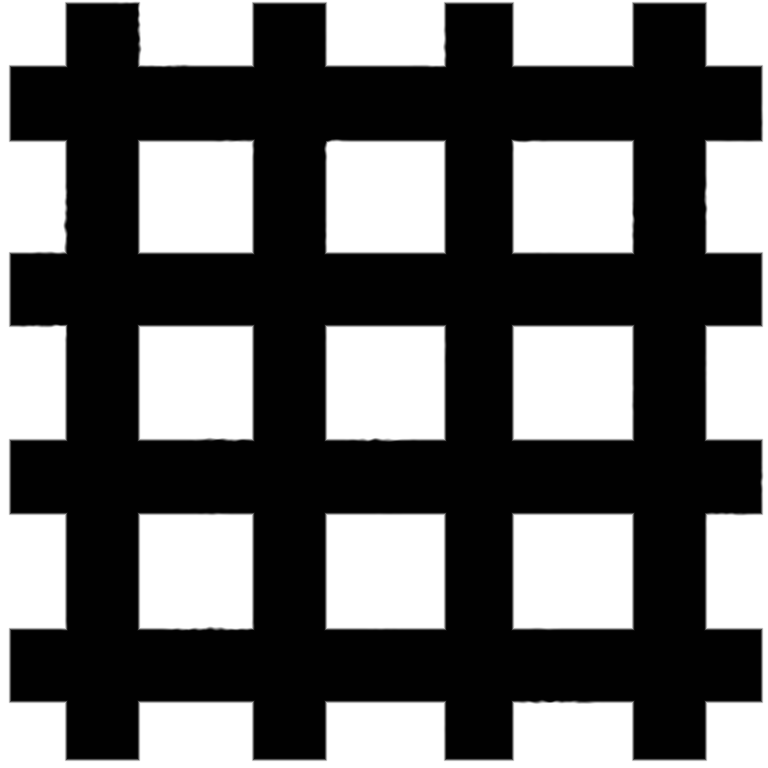
A Shadertoy shader for this pattern:

```glsl
const int BAR_COUNT = 4;
const vec2 FIRST_CENTER = vec2(0.1335, 0.1335);
const vec2 PITCH = vec2(0.2461, 0.2439);
const vec2 GRID_CENTER = vec2(0.5026, 0.5033);
const vec2 GRID_HALF = vec2(0.4896, 0.4928);

// Slight hand-cut irregularity of each bar, left to right and bottom to top
const vec4 COLUMN_SHIFT = vec4(0.0, -0.0026, -0.0020, 0.0);
const vec4 ROW_SHIFT = vec4(0.0, 0.0016, 0.0017, 0.0);
const vec4 COLUMN_HALF = vec4(0.0475, 0.0475, 0.0443, 0.0475);
const vec4 ROW_HALF = vec4(0.0475, 0.0482, 0.0475, 0.0488);

const float EDGE_SOFTNESS = 0.0026;
const float WEAR_DEPTH = 0.004;
const float WEAR_SCALE = 90.0;
const float WEAR_PATCH_SCALE = 9.0;
const vec3 INK = vec3(0.005);
const vec3 PAPER = vec3(1.0);

vec2 hashGradient(vec2 cell) {
    vec2 h = vec2(dot(cell, vec2(127.1, 311.7)), dot(cell, vec2(269.5, 183.3)));
    return 2.0 * fract(sin(h) * 43758.5) - 1.0;
}

float gradientNoise(vec2 p) {
    vec2 i = floor(p), f = fract(p);
    vec2 u = f * f * (3.0 - 2.0 * f);
    vec2 e = vec2(1.0, 0.0);
    float low = mix(dot(hashGradient(i), f),
                    dot(hashGradient(i + e), f - e), u.x);
    float high = mix(dot(hashGradient(i + e.yx), f - e.yx),
                     dot(hashGradient(i + 1.0), f - 1.0), u.x);
    return mix(low, high, u.y);
}

float boxDistance(vec2 p, vec2 halfSize) {
    vec2 d = abs(p) - halfSize;
    return length(max(d, 0.0)) + min(max(d.x, d.y), 0.0);
}

// Union of the crossing bars
float latticeDistance(vec2 p) {
    float d = 1.0;
    for (int i = 0; i < BAR_COUNT; i++) {
        vec2 center = FIRST_CENTER + float(i) * PITCH
                    + vec2(COLUMN_SHIFT[i], ROW_SHIFT[i]);
        float column = boxDistance(p - vec2(center.x, GRID_CENTER.y),
                                   vec2(COLUMN_HALF[i], GRID_HALF.y));
        float row = boxDistance(p - vec2(GRID_CENTER.x, center.y),
                                vec2(GRID_HALF.x, ROW_HALF[i]));
        d = min(d, min(column, row));
    }
    return d;
}

// Sparse patches of ragged edge
float edgeWear(vec2 p) {
    float patchMask = smoothstep(0.12, 0.4, gradientNoise(p * WEAR_PATCH_SCALE));
    return WEAR_DEPTH * patchMask * gradientNoise(p * WEAR_SCALE);
}

void mainImage(out vec4 fragColor, in vec2 fragCoord) {
    float size = min(iResolution.x, iResolution.y);
    vec2 p = (fragCoord - 0.5 * iResolution.xy) / size + 0.5;

    float d = latticeDistance(p) + edgeWear(p);
    float softness = max(EDGE_SOFTNESS, 0.75 / size);
    fragColor = vec4(mix(INK, PAPER, smoothstep(-softness, softness, d)), 1.0);
}
```
